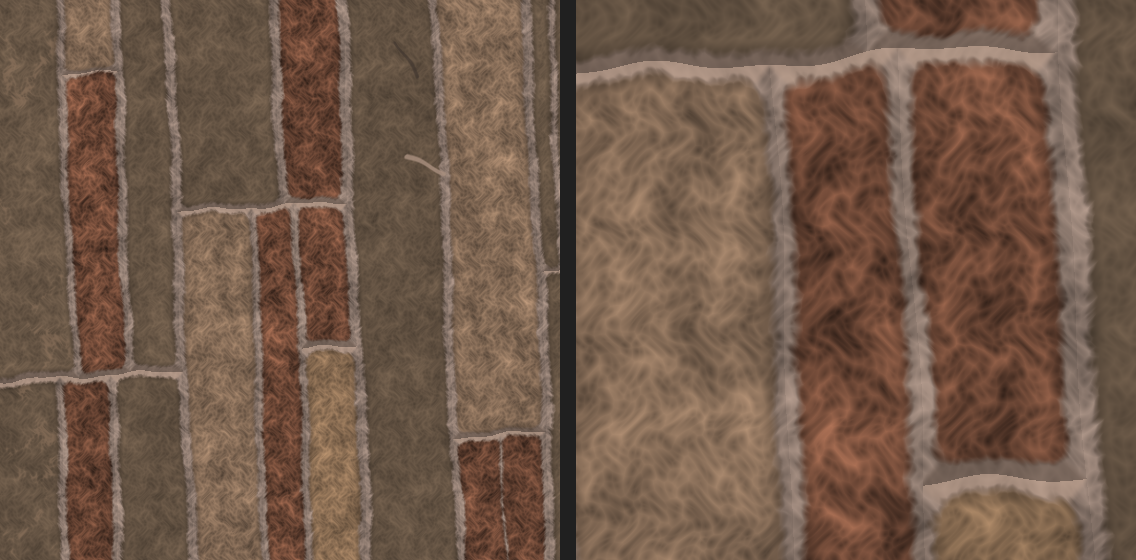
Left, the full canvas; right, a detail of the centre.
This texture is drawn by a three.js fragment shader. Its source:

```glsl
// Tall, uneven stone strips set upright in pale mortar, leaning slightly.
// Nested cuts split the plane into stones; a rounded box distance gives joints,
// cellular noise gives the pitted faces and layered sines the crooked edges.
varying vec2 vUv;

const vec3 OLIVE = vec3(0.395, 0.328, 0.264);
const vec3 RED = vec3(0.405, 0.265, 0.200);
const vec3 TAN = vec3(0.520, 0.420, 0.338);
const vec3 MORTAR = vec3(0.550, 0.475, 0.432);
const vec3 LIT_EDGE = vec3(0.720, 0.610, 0.540);
const vec3 SHADOW = vec3(0.300, 0.250, 0.220);

// Current point and the bounds of the stone that holds it
vec2 p, lo, hi;

vec2 hash2(vec2 c) {
  return fract(sin(vec2(dot(c, vec2(127.1, 311.7)), dot(c, vec2(269.5, 183.3)))) * 43758.5);
}

// Cellular noise: distance to the nearest scattered point
float cellular(vec2 x) {
  vec2 cell = floor(x), f = fract(x);
  float nearest = 2.0;
  for (int j = -1; j <= 1; j++) {
    for (int i = -1; i <= 1; i++) {
      vec2 o = vec2(float(i), float(j));
      vec2 r = o + hash2(cell + o) - f;
      nearest = min(nearest, dot(r, r));
    }
  }
  return sqrt(nearest);
}

// Layered cellular grain, roughly centred on zero
float grainAt(vec2 x) {
  float sum = 0.0, freq = 17.0;
  x += 0.006 * sin(x.yx * vec2(83.0, 61.0)) + 0.003 * sin(x.yx * vec2(190.0, 230.0));
  for (int i = 0; i < 4; i++) {
    sum += 0.25 * cellular(x * freq * vec2(1.0, 0.85) + float(i) * 7.3);
    freq *= 2.1;
  }
  return sum - 0.43;
}

// Each cut narrows the bounds and leaves a gap for mortar
bool leftOf(float x, float gap) {
  if (p.x < x) { hi.x = x - gap; return true; }
  lo.x = x + gap;
  return false;
}

bool above(float y, float gap) {
  if (p.y > y) { lo.y = y + gap; return true; }
  hi.y = y - gap;
  return false;
}

// Splits the wall into strips and blocks, returning the stone colour
vec3 layStones() {
  if (leftOf(0.297, 0.009)) {
    bool upper = above(0.319, 0.010);
    if (leftOf(upper ? 0.104 : 0.073, 0.007)) return OLIVE;
    if (leftOf(upper ? 0.203 : 0.164, 0.008)) {
      if (!upper) return RED;
      return above(0.860, 0.005) ? TAN : RED;
    }
    return OLIVE;
  }
  if (leftOf(0.608, 0.010)) {
    if (above(0.603, 0.008)) return leftOf(0.490, 0.009) ? OLIVE : RED;
    if (leftOf(0.430, 0.007)) return TAN;
    if (leftOf(0.508, 0.007)) return RED;
    return above(0.345, 0.010) ? RED : TAN * vec3(1.0, 0.98, 0.92);
  }
  if (leftOf(0.776, 0.008)) return OLIVE * 0.94;
  if (leftOf(0.940, 0.009)) {
    if (above(0.171, 0.008)) return TAN * 0.98;
    leftOf(0.859, 0.002);
    return RED;
  }
  if (above(0.459, 0.006)) leftOf(0.983, 0.006);
  return OLIVE;
}

float segment(vec2 x, vec2 a, vec2 b) {
  vec2 d = b - a;
  return length(x - a - d * clamp(dot(x - a, d) / dot(d, d), 0.0, 1.0));
}

void main() {
  // Lean the wall, then bend its joints
  vec2 uv = vUv;
  p = uv - vec2(0.047 * (1.0 - uv.y), 0.06 * uv.x);
  p.x += 0.0035 * sin(9.0 * uv.y + 14.0 * uv.x) + 0.0015 * sin(33.0 * uv.y + 40.0 * uv.x);
  p.y += 0.0035 * sin(38.0 * uv.x + 5.0 * uv.y) + 0.0015 * sin(95.0 * uv.x);
  lo = vec2(-1.0);
  hi = vec2(2.0);
  vec3 stone = layStones();

  // Frayed rounded box
  float grain = grainAt(uv);
  vec2 q = p - 0.5 * (lo + hi);
  vec2 e = abs(q) - 0.5 * (hi - lo) + 0.013;
  float d = length(max(e, 0.0)) + min(max(e.x, e.y), 0.0) - 0.013 + 0.013 * grain;

  // Stone face: per-stone tint, pits, broad stains and pale scuffs
  float isOlive = step(stone.r, 0.4) * step(0.29, stone.g);
  float isRed = step(stone.g, 0.29);
  float stain = sin(17.0 * uv.y + 3.0 * sin(23.0 * uv.x)) * sin(29.0 * uv.x + 2.0 * sin(13.0 * uv.y));
  stone *= 0.97 + 0.08 * hash2(lo + hi).x + 0.035 * stain;
  stone *= 1.0 + grain * mix(mix(1.1, 0.7, isOlive), 1.7, isRed);
  float scuff = smoothstep(0.68, 0.95, cellular(uv * vec2(13.0, 9.0) + 0.4 * sin(uv.yx * 47.0)) + grain);
  stone = mix(stone, TAN * 1.04, 0.5 * scuff * isOlive * (1.0 - smoothstep(0.1, 0.2, uv.x)));
  stone *= 1.0 - 0.14 * smoothstep(-0.008, 0.0, d);

  // Mortar: lit above each stone, shaded beneath it
  float flatJoint = smoothstep(-0.004, 0.004, e.y - e.x);
  vec3 mortar = MORTAR * (1.0 + 0.9 * grain - 0.07 * step(0.0, q.x) * (1.0 - flatJoint));
  mortar = mix(mortar, q.y > 0.0 ? LIT_EDGE : SHADOW * 1.3, 0.65 * flatJoint);
  mortar = mix(mortar, SHADOW, 0.25 * smoothstep(0.003, 0.0, abs(d - 0.001)));
  vec3 color = mix(stone, mortar, smoothstep(-0.003, 0.003, d));

  // Raised crack and a fine split in the long dark strip
  vec2 bent = uv + 0.003 * sin(uv.yx * 90.0);
  float crack = segment(bent, vec2(0.729, 0.722), vec2(0.790, 0.692));
  float split = segment(bent, vec2(0.708, 0.925), vec2(0.748, 0.860));
  color = mix(color, LIT_EDGE * 0.93, 0.8 * smoothstep(0.006, 0.002, crack));
  color = mix(color, SHADOW * 0.8, 0.6 * smoothstep(0.004, 0.001, split));
  gl_FragColor = vec4(color, 1.0);
}
```
